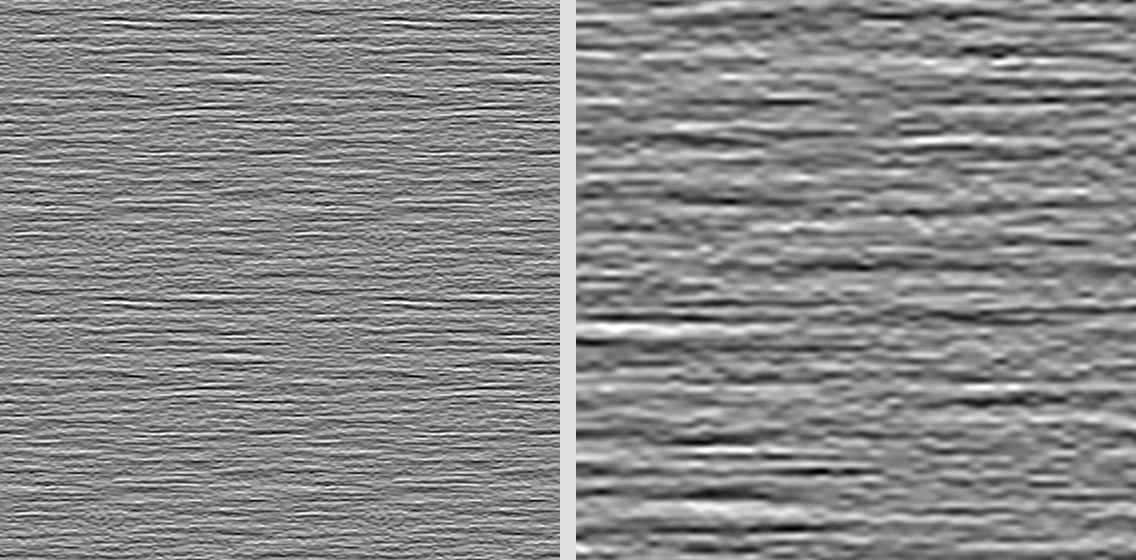
Left, the full canvas; right, a detail of the centre.
Give the GLSL for this texture, as a Shadertoy shader.

```glsl
// Grey brushed relief of fine horizontal fibres, tiled twice each way.
// Layers of stretched, wrapping noise are embossed vertically, gently
// bent by a slow warp, and summed from long threads down to short grain.

const float TILES = 2.0;
const float MID_GREY = 0.527;
const float CONTRAST = 1.08;

float hash(vec2 cell, float seed) {
    return fract(sin(dot(cell, vec2(127.1, 311.7)) + seed * 74.7) * 43758.5453);
}

// One row of smooth 1D noise in -1..1; every row has its own sideways shift.
float rowNoise(float x, float row, vec2 period, float seed) {
    row = mod(row, period.y);
    x += hash(vec2(row, 7.0), seed + 3.0) * period.x;
    float cell = floor(x);
    float left = hash(vec2(mod(cell, period.x), row), seed);
    float right = hash(vec2(mod(cell + 1.0, period.x), row), seed);
    return 2.0 * mix(left, right, smoothstep(0.0, 1.0, x - cell)) - 1.0;
}

// Wrapping noise with period.x by period.y cells in each tile.
float fibreNoise(vec2 p, vec2 period, float seed) {
    float row = floor(p.y);
    float below = rowNoise(p.x, row, period, seed);
    float above = rowNoise(p.x, row + 1.0, period, seed);
    return mix(below, above, smoothstep(0.0, 1.0, p.y - row));
}

// Difference of neighbouring heights: bright crests beside dark grooves.
float emboss(vec2 tile, vec2 cells, float seed) {
    vec2 p = tile * cells;
    return fibreNoise(p, cells, seed) - fibreNoise(p - vec2(0.0, 1.0), cells, seed);
}

void mainImage(out vec4 fragColor, in vec2 fragCoord) {
    vec2 tile = fragCoord / iResolution.xy * TILES;

    // Slow bending of the fibres
    vec2 bendCells = vec2(4.0, 9.0);
    vec2 bent = tile;
    bent.y += 0.0035 * fibreNoise(tile * bendCells, bendCells, 1.0);

    // Patches where the long threads stand out or give way to grain
    vec2 patchCells = vec2(3.0, 18.0);
    float strength = 1.0 + 0.4 * fibreNoise(tile * patchCells, patchCells, 2.0);

    // Long threads, medium strands, short flecks and fine grain
    float threads = 0.08 * emboss(bent, vec2(4.0, 72.0), 11.0)
                  + 0.16 * emboss(bent, vec2(5.0, 108.0), 23.0);
    float strands = 0.13 * emboss(bent, vec2(14.0, 122.0), 37.0);
    float grain = 0.13 * emboss(bent, vec2(60.0, 131.0), 53.0);

    float relief = threads * strength + strands + grain * (1.6 - 0.6 * strength);
    float grey = clamp(MID_GREY + CONTRAST * relief, 0.0, 1.0);
    fragColor = vec4(vec3(grey), 1.0);
}
```
